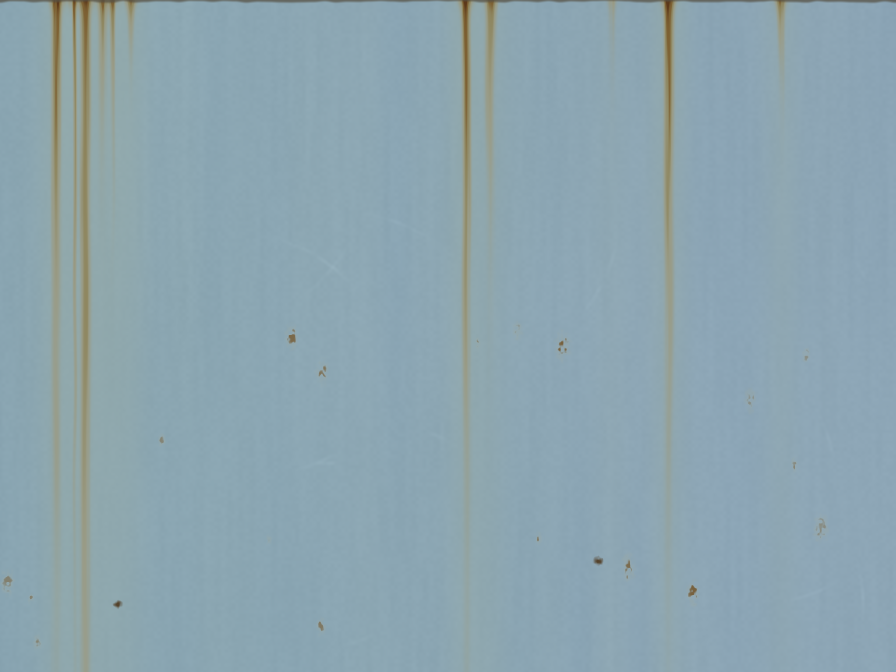
Reproduce this texture procedurally as a Shadertoy shader.

```glsl
float hash(vec2 p) {
    return fract(sin(dot(p, vec2(127.1, 311.7))) * 43758.5453);
}

float noise(vec2 p) {
    vec2 i = floor(p), f = fract(p);
    f = f * f * (3.0 - 2.0 * f);
    return mix(mix(hash(i), hash(i + vec2(1, 0)), f.x),
               mix(hash(i + vec2(0, 1)), hash(i + vec2(1, 1)), f.x), f.y);
}

// Faded blue paint with soft vertical weathering
vec3 paint(vec2 p) {
    float bands = noise(vec2(p.x * 22.0, p.y * 1.5)) - 0.5;
    float fibres = noise(vec2(p.x * 120.0, p.y * 9.0)) - 0.5;
    float clouds = noise(p * 4.0) - 0.5;
    float grain = noise(p * 190.0) - 0.5;
    vec3 blue = mix(vec3(0.545, 0.652, 0.698), vec3(0.55, 0.648, 0.712),
                    smoothstep(0.2, 1.3, p.x + 0.3 * clouds));
    blue += vec3(0.014, 0.01, 0.0) * bands;
    return blue + 0.012 * fibres + 0.008 * clouds + 0.012 * grain;
}

// Ramp from stained paint through ochre to dark rust
vec3 stain(vec3 base, float amount) {
    vec3 c = mix(base, vec3(0.60, 0.61, 0.53), smoothstep(0.0, 0.24, amount));
    c = mix(c, vec3(0.56, 0.53, 0.38), smoothstep(0.2, 0.42, amount));
    c = mix(c, vec3(0.49, 0.38, 0.20), smoothstep(0.4, 0.65, amount));
    return mix(c, vec3(0.36, 0.22, 0.10), smoothstep(0.65, 1.05, amount));
}

// Each run: x, half width, fading length, strength
const vec4 runs[11] = vec4[11](
    vec4(0.083, 0.007, 0.45, 0.72), vec4(0.111, 0.003, 0.45, 0.55),
    vec4(0.127, 0.007, 0.75, 0.70), vec4(0.153, 0.007, 0.14, 0.45),
    vec4(0.168, 0.004, 0.16, 0.45), vec4(0.194, 0.005, 0.06, 0.50),
    vec4(0.694, 0.006, 0.42, 0.78), vec4(0.729, 0.008, 0.21, 0.48),
    vec4(0.910, 0.007, 0.10, 0.17), vec4(0.995, 0.007, 0.35, 0.80),
    vec4(1.163, 0.006, 0.09, 0.45));

// Returns the rusty core in x and the pale wash around it in y
vec2 rustRuns(vec2 p) {
    float drop = 1.0 - p.y;
    vec2 amount = vec2(0.0);
    float streaky = 0.7 + 0.5 * noise(vec2(p.x * 300.0, p.y * 6.0));
    for (int i = 0; i < 11; i++) {
        vec4 run = runs[i];
        float dx = p.x - run.x + 0.003 * (noise(vec2(drop * 7.0, float(i) * 5.3)) - 0.5);
        float width = run.y * (0.85 + 0.3 * drop);
        float core = exp(-dx * dx / (width * width)) * exp(-drop / run.z);
        float lip = 0.6 * exp(-dx * dx / 0.00012 - drop / 0.012);
        float wash = exp(-dx * dx / 0.0006) * exp(-drop / (run.z + 0.8));
        amount += run.w * vec2(core * streaky + lip * streaky, wash);
    }
    return amount;
}

// Clusters of small broken flakes and two solid rust spots
vec3 addChips(vec3 color, vec2 p) {
    float flakes = 0.5 * noise(p * vec2(330, 190)) + 0.5 * noise(p * vec2(190, 250) + 7.0);
    for (int i = 0; i < 18; i++) {
        float id = float(i);
        vec2 centre = vec2(1.333 * fract(id * 0.618 + 0.14 * hash(vec2(id, 1.0))),
                           0.03 + 0.5 * hash(vec2(id, 2.0)));
        float size = mix(0.007, 0.021, pow(hash(vec2(id, 3.0)), 1.5));
        vec2 q = (p - centre) * vec2(1.4, 0.7);
        float envelope = exp(-dot(q, q) / (size * size));
        float chip = envelope * (0.2 + flakes);
        color = mix(color, vec3(0.60, 0.66, 0.65), 0.4 * smoothstep(0.2, 0.6, chip));
        color = mix(color, vec3(0.46, 0.36, 0.21),
                    smoothstep(0.56, 0.85, chip) * (0.25 + 0.7 * hash(vec2(id, 4.0))));
        if (i % 9 == 4) {
            vec2 spot = vec2(centre.x + 0.12, fract(centre.y * 2.3));
            float d = length(p - spot) + 0.006 * (flakes - 0.5);
            color = mix(color, vec3(0.33, 0.26, 0.17), 1.0 - smoothstep(0.001, 0.008, d));
        }
    }
    return color;
}

// Thin pale scuffs, slightly bowed
float scratches(vec2 p) {
    float total = 0.0;
    for (int i = 0; i < 14; i++) {
        float id = float(i), angle = 3.14 * hash(vec2(id, 11.0));
        vec2 q = p - vec2(1.333 * hash(vec2(id, 12.0)), 0.75 * hash(vec2(id, 13.0)));
        q = mat2(cos(angle), sin(angle), -sin(angle), cos(angle)) * q;
        float reach = mix(0.015, 0.10, hash(vec2(id, 14.0)));
        float gap = abs(q.y + 2.0 * q.x * q.x);
        total += (1.0 - smoothstep(0.0, 0.005, gap))
               * (1.0 - smoothstep(0.2 * reach, reach, abs(q.x))) * noise(p * 60.0);
    }
    return total;
}

void mainImage(out vec4 fragColor, in vec2 fragCoord) {
    vec2 p = fragCoord / iResolution.y;
    vec3 color = paint(p) + 0.022 * scratches(p);
    vec2 rust = rustRuns(p);
    color = mix(color, vec3(0.588, 0.67, 0.655), 0.75 * (1.0 - exp(-1.5 * rust.y)));
    color = stain(color, rust.x);
    color = addChips(color, p);

    // Grimy upper edge
    float edge = 1.0 - p.y + 0.003 * (noise(vec2(p.x * 60.0, 3.0)) - 0.5);
    color = mix(color, vec3(0.34, 0.32, 0.27), 0.75 * (1.0 - smoothstep(0.0, 0.005, edge)));
    fragColor = vec4(color, 1.0);
}
```
